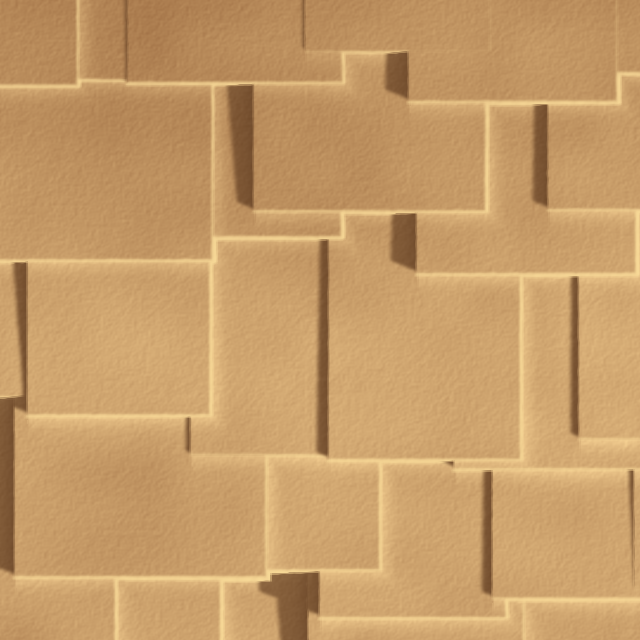
Write a three.js fragment shader that draws this pattern.

```glsl
// Sandstone relief of overlapping, tilted rectangular slabs under raking light.
// A height field (the highest slab wins) gives bright right and lower edges;
// shadows cast from the left edges and fine grain finish the stone.
#define CELL vec2(0.22, 0.285)
#define OVERLAP 0.43
#define LIFT 0.056
#define EDGE_CURVE 2200.0
#define SUN_DROP 0.4
#define SUN_RISE 1.6
#define GRAIN 0.32
#define SOFTNESS 0.0013
#define SHADOW_COLOR vec3(0.43, 0.285, 0.165)
#define DARK_STONE vec3(0.70, 0.52, 0.335)
#define LIGHT_STONE vec3(0.90, 0.745, 0.515)
#define EDGE_COLOR vec3(0.97, 0.85, 0.59)

varying vec2 vUv;

float hash(vec2 p) {
  vec3 q = fract(p.xyx * 0.1031);
  q += dot(q, q.yzx + 33.33);
  return fract((q.x + q.y) * q.z);
}

float noise(vec2 p) {
  vec2 i = floor(p), f = fract(p);
  f = f * f * (3.0 - 2.0 * f);
  return mix(mix(hash(i), hash(i + vec2(1.0, 0.0)), f.x),
             mix(hash(i + vec2(0.0, 1.0)), hash(i + 1.0), f.x), f.y);
}

// Each row of slabs is shifted sideways by its own amount.
float rowShift(float row) { return hash(vec2(row + 17.0, 5.0)); }

vec2 slabId(vec2 p, float column, float rowsDown) {
  float row = floor(p.y / CELL.y) - rowsDown;
  return vec2(floor(p.x / CELL.x - rowShift(row)) + column, row);
}

// Left, right and lower edge of a slab.
vec3 slabEdges(vec2 id) {
  vec2 key = id + 40.0;
  float x = id.x + rowShift(id.y);
  return vec3((x - OVERLAP * hash(key)) * CELL.x,
              (x + 1.0 + OVERLAP * hash(key + 71.0)) * CELL.x,
              (id.y + 0.12 + 0.52 * hash(key + 133.0)) * CELL.y);
}

// Top face of a slab, sinking upward from its raised lower edge.
float slabPlane(vec2 id, float bottom, float y) {
  float tilt = mix(0.32, 0.46, hash(id + 211.0));
  return LIFT * hash(id + 307.0) - tilt * (y - bottom);
}

float outside(vec2 p, vec3 edges) {
  return max(max(max(edges.x - p.x, p.x - edges.y), edges.z - p.y), 0.0);
}

float surface(vec2 p) {
  float top = -10.0;
  for (int j = 0; j < 2; j++) {
    for (int i = -1; i < 2; i++) {
      vec2 id = slabId(p, float(i), float(j));
      vec3 edges = slabEdges(id);
      float d = outside(p, edges);
      top = max(top, slabPlane(id, edges.z, p.y) - EDGE_CURVE * d * d);
    }
  }
  return top;
}

// x: cast shadow, y: light bounced off the slab edges.
vec2 castLight(vec2 p, float height) {
  vec2 result = vec2(0.0);
  for (int j = 0; j < 2; j++) {
    for (int i = -1; i < 2; i++) {
      vec2 id = slabId(p, float(i), float(j));
      vec3 edges = slabEdges(id);
      float run = edges.x - p.x;
      float hitY = p.y - SUN_DROP * run;
      float above = slabPlane(id, edges.z, hitY) - height - SUN_RISE * run;
      float shadow = step(0.0, run) * smoothstep(0.0, 0.016, above)
                   * smoothstep(-0.004, 0.005, hitY - edges.z);
      shadow *= 0.76 + 0.24 * exp(-max(run, 0.0) / 0.02);
      float rise = slabPlane(id, edges.z, p.y) - height;
      float reach = outside(p, edges) / 0.02;
      float bounce = step(edges.x, p.x) * exp(-reach * reach)
                   * smoothstep(0.0, 0.03, rise);
      result = max(result, vec2(shadow, bounce));
    }
  }
  return result;
}

// x: cast shadow, y: bounced light, z: lit slope facing right or down.
vec3 lighting(vec2 p) {
  vec2 ex = vec2(0.0018, 0.0), ey = ex.yx;
  float right = max(surface(p - ex) - surface(p + ex), 0.0);
  float down = max(surface(p + ey) - surface(p - ey), 0.0);
  return vec3(castLight(p, surface(p)), 1.0 - exp(-46.0 * right - 24.0 * down));
}

// Fine pitted grain plus sparse coarse scuffs.
float relief(vec2 p) {
  float scuff = smoothstep(0.8, 0.95, noise(p * 13.0 + 9.0));
  return 0.6 * noise(p * 150.0) + 0.4 * noise(p * 270.0) + scuff * noise(p * 55.0);
}

void main() {
  vec2 p = vUv + vec2(0.03, 0.07);
  float grain = relief(p) - relief(p + vec2(0.0025, -0.002));

  // Slightly worn outlines, softened by averaging four nearby points.
  vec2 q = p + 0.001 * (vec2(noise(p * 90.0), noise(p * 90.0 + 31.0)) - 0.5);
  vec3 light = vec3(0.0);
  for (int k = 0; k < 4; k++) {
    vec2 corner = vec2(mod(float(k), 2.0), floor(float(k) / 2.0)) * 2.0 - 1.0;
    light += 0.25 * lighting(q + SOFTNESS * corner);
  }
  float edge = light.z * (0.72 + 0.2 * noise(p * 110.0) + 0.2 * noise(p * 9.0));

  // Stone tone: broad mottling, darker toward the top and left, and grain.
  float tone = 0.48 + 0.42 * (noise(p * 4.0) - 0.5) + 0.18 * (noise(p * 15.0) - 0.5);
  tone -= 0.34 * smoothstep(0.5, 1.0, vUv.y) + 0.1 * (1.0 - vUv.x);
  tone += GRAIN * grain + 0.5 * light.y;
  vec3 color = mix(DARK_STONE, LIGHT_STONE, tone);
  color = mix(color, EDGE_COLOR, edge * (1.0 - light.x));
  color = mix(color, SHADOW_COLOR + 0.03 * grain, 0.97 * light.x);
  gl_FragColor = vec4(color, 1.0);
}
```
